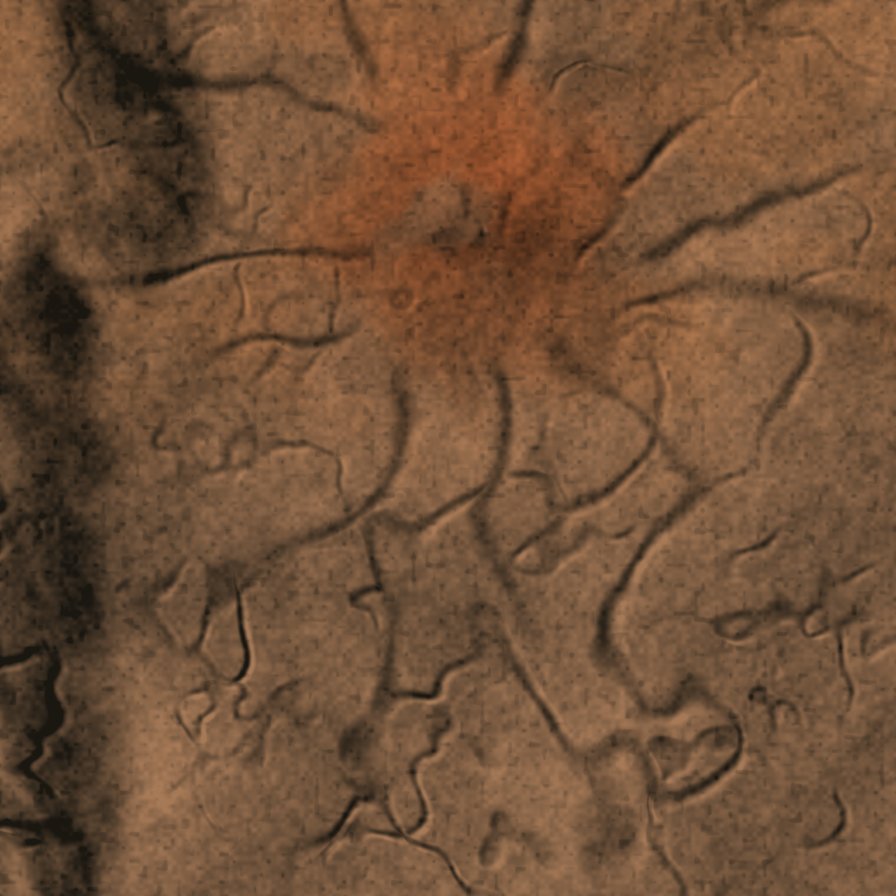
Write a Shadertoy shader that draws this texture.

```glsl
const vec2 PEAK = vec2(0.54, 0.72);
const vec2 TO_LIGHT = vec2(-0.8, 0.6);
const vec3 SHADOW_BROWN = vec3(0.23, 0.18, 0.13);
const vec3 LIT_SAND = vec3(0.60, 0.44, 0.315);
const vec3 RUST_TINT = vec3(1.13, 0.87, 0.72);
const vec3 OCHRE_TINT = vec3(1.04, 0.97, 0.88);
const int GULLIES = 11;

float hash(vec2 p) {
    vec3 q = fract(p.xyx * 0.1031);
    q += dot(q, q.yzx + 33.33);
    return fract((q.x + q.y) * q.z);
}

float noise(vec2 p) {
    vec2 cell = floor(p), f = fract(p);
    f = f * f * (3.0 - 2.0 * f);
    float low = mix(hash(cell), hash(cell + vec2(1, 0)), f.x);
    float high = mix(hash(cell + vec2(0, 1)), hash(cell + vec2(1, 1)), f.x);
    return mix(low, high, f.y);
}

float fbm(vec2 p, int octaves) {
    float sum = 0.0, amp = 0.5, total = 0.0;
    for (int i = 0; i < octaves; i++) {
        sum += amp * noise(p);
        total += amp;
        amp *= 0.5;
        p = mat2(1.6, 1.2, -1.2, 1.6) * p + 7.3;
    }
    return sum / total;
}

vec2 warp(vec2 p, float amount) {
    return p + amount * (vec2(fbm(p * 6.0, 3), fbm(p * 6.0 + 17.0, 3)) - 0.5);
}

// Soft patch that fades out from its centre
float patchMask(vec2 p, vec2 centre, float radius) {
    vec2 d = (p - centre) / radius;
    return exp(-dot(d, d));
}

// Winding channels that run outwards from the peak
float gullies(vec2 p, vec2 centre) {
    float depth = 0.0;
    for (int i = 0; i < GULLIES; i++) {
        float id = float(i);
        float rnd = hash(vec2(id, 4.0)), rnd2 = hash(vec2(id, 9.0));
        float angle = 6.2832 * (id + 0.7 * rnd) / float(GULLIES);
        vec2 dir = vec2(cos(angle), sin(angle));
        vec2 d = p - centre;
        float along = dot(d, dir);
        float across = dot(d, vec2(-dir.y, dir.x));
        across += 0.11 * (noise(vec2(along * 7.0, id * 13.7)) - 0.5);
        float start = 0.08 + 0.12 * rnd2;
        float end = start + 0.2 + 0.25 * rnd;
        float span = smoothstep(start, start + 0.05, along) * smoothstep(end, end - 0.15, along);
        float width = 0.005 + 0.012 * noise(vec2(along * 12.0, id * 5.1));
        depth = max(depth, span * exp(-across * across / (width * width)));
    }
    return depth;
}

// Thin broken cracks along a level line of the noise
float creases(vec2 p, float scale, float width) {
    float line = 1.0 - smoothstep(0.0, width, abs(fbm(p * scale + 31.0, 3) - 0.5));
    return line * smoothstep(0.42, 0.65, noise(p * scale * 1.3 + 5.0));
}

float carving(vec2 p) {
    float lowland = mix(1.0, 0.6, smoothstep(0.3, 0.6, p.y));
    float cracks = max(creases(p, 5.0, 0.04), 0.7 * creases(p + 3.0, 9.0, 0.05));
    return max(gullies(p, PEAK), lowland * cracks);
}

float relief(vec2 p, float carved) {
    return fbm(p * 9.0, 5) + 0.35 * fbm(p * 4.0 + 11.0, 2) - 0.28 * carved;
}

// Steep dark band along the left side
float cliffMask(vec2 p) {
    float centre = mix(0.035, 0.125, smoothstep(0.5, 0.8, p.y));
    centre += 0.09 * (fbm(p * vec2(6.0, 5.0) + 2.0, 3) - 0.5);
    return smoothstep(0.11, 0.045, abs(p.x - centre));
}

float cliffShade(vec2 p) {
    vec2 sheared = vec2((p.x + 0.35 * p.y) * 17.0, p.y * 6.0);
    return 0.33 + 1.9 * (fbm(sheared, 4) - 0.42);
}

float speckle(vec2 p) {
    float grain = 0.26 * (noise(p * 190.0) - 0.5) + 0.2 * (noise(p * 95.0 + 8.0) - 0.5);
    return grain - 0.22 * smoothstep(0.7, 0.95, noise(p * 130.0 + 40.0));
}

void mainImage(out vec4 fragColor, in vec2 fragCoord) {
    vec2 uv = fragCoord / iResolution.xy;
    vec2 p = warp(uv, 0.07);
    vec2 lit = p + TO_LIGHT * 0.007;

    // Relief lighting
    float carved = carving(p);
    float slope = relief(p, carved) - relief(lit, carving(lit));
    float tone = 0.73 + 0.85 * (fbm(p * 6.0 + 23.0, 4) - 0.5) + 2.0 * slope;
    tone -= 0.42 * carved;

    // Cliff, dark summit and fine grain
    tone -= cliffMask(p) * max(cliffShade(p), -0.1);
    tone -= 0.33 * patchMask(p, PEAK + vec2(0.01, -0.01), 0.065);
    tone += speckle(uv);
    vec3 color = mix(SHADOW_BROWN, LIT_SAND, clamp(tone, -0.35, 1.15));

    // Rust and ochre stains
    float mottled = smoothstep(0.35, 0.65, fbm(p * 8.0 + 60.0, 4));
    float rust = patchMask(p, PEAK + vec2(-0.02, 0.05), 0.17) * (0.35 + 0.65 * mottled);
    float ochre = smoothstep(0.35, 0.7, uv.y) * (0.4 + 0.6 * mottled);
    color *= mix(vec3(1.0), OCHRE_TINT, ochre);
    color *= mix(vec3(1.0), RUST_TINT, rust);
    fragColor = vec4(color, 1.0);
}
```
